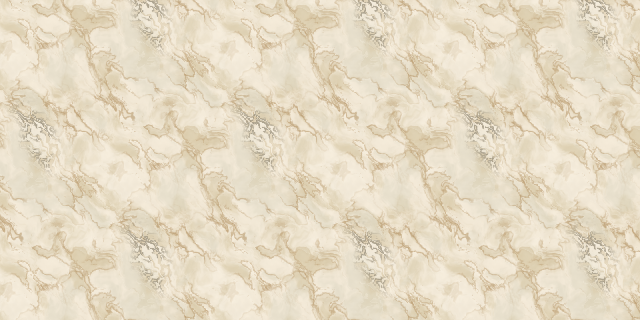
Write a Shadertoy shader that draws this texture.

```glsl
// Cream onyx marble: cloudy ivory stone with honey veins and grey streaks, tiled in a half-shifted lattice.

const vec2 HALF_TILE = vec2(0.349, 0.3776);  // half tile width, row height (canvas heights)

const vec3 IVORY = vec3(0.950, 0.912, 0.842);
const vec3 SAND  = vec3(0.875, 0.823, 0.708);
const vec3 MIST  = vec3(0.870, 0.845, 0.765);
const vec3 TAN   = vec3(0.800, 0.720, 0.565);
const vec3 HONEY = vec3(0.700, 0.565, 0.385);
const vec3 GREY  = vec3(0.550, 0.515, 0.440);
const vec3 PEARL = vec3(0.970, 0.945, 0.890);

float hash(vec2 p) {
    vec3 q = fract(vec3(p.xyx) * vec3(0.1031, 0.1030, 0.0973));
    q += dot(q, q.yzx + 33.33);
    return fract((q.x + q.y) * q.z);
}

// Value noise that wraps after the given number of cells
float noise(vec2 p, vec2 cells, float seed) {
    vec2 i = floor(p), f = p - i;
    f = f * f * f * (f * (f * 6.0 - 15.0) + 10.0);
    vec2 lo = mod(i, cells) + seed;
    vec2 hi = mod(i + 1.0, cells) + seed;
    return mix(mix(hash(lo), hash(vec2(hi.x, lo.y)), f.x),
               mix(hash(vec2(lo.x, hi.y)), hash(hi), f.x), f.y);
}

// Fractal noise, periodic over the unit square
float fbm(vec2 p, vec2 cells, float gain, float seed) {
    float sum = 0.0, amp = 0.5, total = 0.0;
    for (int k = 0; k < 5; k++) {
        sum += amp * noise(p * cells, cells, seed);
        total += amp;
        amp *= gain;
        cells *= 2.0;
        seed += 17.0;
    }
    return sum / total;
}

// Thin line where a field is zero
float vein(float field, float width) {
    float w = max(width, 1.2 * fwidth(field));
    return 1.0 - smoothstep(0.0, w, abs(field));
}

// Soft stain that fades away on one side of a vein
float stain(float field, float falloff) {
    return smoothstep(-0.012, 0.012, field) * exp(-falloff * max(field, 0.0));
}

// Elliptical distance to a centre repeated in every tile
float patchDistance(vec2 p, vec2 centre, vec2 radius) {
    return length((fract(p - centre + 0.5) - 0.5) / radius);
}

void mainImage(out vec4 fragColor, in vec2 fragCoord) {
    // Diagonal lattice: x runs down-right along the grain, y across it
    vec2 q = fragCoord / iResolution.y / HALF_TILE;
    vec2 p = 0.5 * vec2(q.x - q.y, q.x + q.y);

    // Folded stone layers
    vec2 bend = vec2(fbm(p, vec2(4.0), 0.5, 3.0), fbm(p, vec2(4.0), 0.5, 91.0)) - 0.5;
    vec2 w = p + 0.22 * bend;

    // Regions: calm pale patch and streaked grey zone
    float calmEdge = patchDistance(w, vec2(0.27, 0.31), vec2(0.23, 0.20));
    float calm = 1.0 - smoothstep(0.65, 1.1, calmEdge);
    float greyZone = 1.0 - smoothstep(0.4, 1.1, patchDistance(w, vec2(0.41, 0.90), vec2(0.28, 0.13)));
    float veined = 1.0 - 0.8 * calm;

    // Mottled, cloudy body
    float cloud = fbm(w, vec2(6.0, 8.0), 0.6, 29.0);
    float haze = fbm(w, vec2(5.0, 6.0), 0.6, 151.0);
    vec3 color = mix(SAND, IVORY, smoothstep(0.28, 0.61, cloud + 0.02 * calm));
    color = mix(color, MIST, 0.55 * smoothstep(0.47, 0.66, haze));

    // Broad folds, fine folds and the outline of the calm patch
    float broad = fbm(w, vec2(3.0, 7.0), 0.5, 47.0) - 0.5;
    float fine = fbm(w + 0.1 * bend.yx, vec2(6.0, 13.0), 0.5, 203.0) - 0.51;
    float outline = calmEdge - 1.05 + 0.9 * (cloud - 0.5);
    float strength = smoothstep(0.36, 0.62, fbm(p, vec2(5.0, 7.0), 0.5, 67.0));

    // Tan stains beside the folds
    color = mix(color, TAN, 0.50 * veined * (0.2 + 0.8 * strength) * stain(broad, 20.0));
    color = mix(color, TAN, 0.40 * veined * strength * stain(fine, 16.0));
    color = mix(color, TAN, 0.20 * strength * stain(outline, 9.0));

    // Pearly wisps on the opposite side
    color = mix(color, PEARL, 0.50 * veined * stain(-broad - 0.02, 25.0));
    color = mix(color, PEARL, 0.35 * veined * stain(-fine - 0.02, 20.0));

    // Honey veins
    color = mix(color, HONEY, 0.42 * veined * (0.2 + 0.8 * strength) * vein(broad, 0.020));
    color = mix(color, HONEY, 0.32 * veined * strength * vein(fine, 0.030));
    color = mix(color, HONEY, 0.40 * (0.2 + 0.8 * strength) * vein(outline, 0.045));

    // Crumpled grey streaks with bright chips
    float ripple = fbm(w + 0.15 * bend.yx, vec2(5.0, 13.0), 0.5, 113.0);
    float fold = sin(28.0 * ripple);
    float chips = smoothstep(0.40, 0.60, fbm(p, vec2(12.0), 0.5, 131.0));
    color = mix(color, TAN, 0.35 * greyZone * smoothstep(-0.2, 0.9, fold));
    color = mix(color, GREY, 0.65 * greyZone * chips * vein(fold - 0.2, 0.55));
    color = mix(color, PEARL, 0.40 * greyZone * smoothstep(0.5, 1.0, -fold));

    // Fine mineral grain
    color += 0.035 * (fbm(p, vec2(24.0), 0.5, 7.0) - 0.5);
    fragColor = vec4(clamp(color, 0.0, 1.0), 1.0);
}
```
